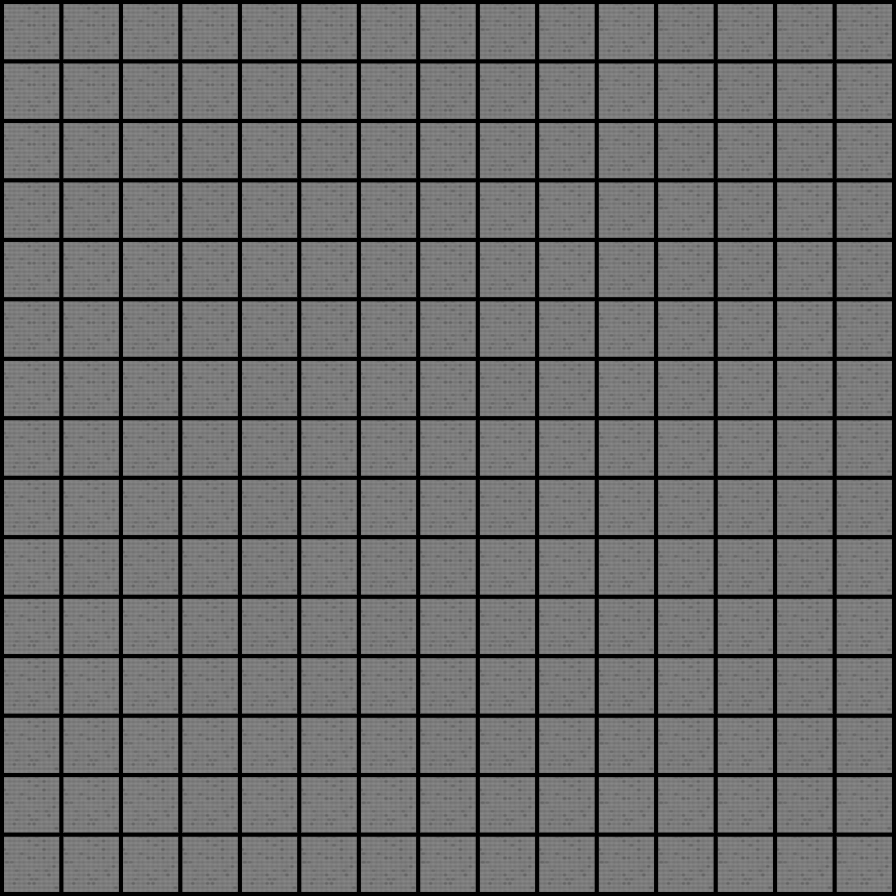
A WebGL 2 fragment shader for this pattern:

```glsl
#version 300 es
precision highp float;
// Square grid of grey woven tiles separated by thin black lines.

uniform vec2 u_resolution;
out vec4 fragColor;

const float TILES = 15.0;         // repeats across and down
const float MARGIN = 0.00215;     // canvas edge to first line centre
const float LINE_WIDTH = 0.0046;  // in canvas units
const vec2 THREADS = vec2(12.0, 14.0); // weave cells per tile
const float ROW_CONTRAST = 0.024;
const float COLUMN_CONTRAST = 0.012;
const float KNOT_SHARE = 0.14;    // fraction of weave cells with a dark knot
const float KNOT_DEPTH = 0.065;
const float THREAD_NOISE = 0.016;
const float TILE_VARIATION = 0.006;
const vec3 TILE_GREY = vec3(0.488);
const vec3 LINE_BLACK = vec3(0.0);
const float TAU = 6.2831853;

float hash(vec2 p) {
    return fract(sin(dot(p, vec2(127.1, 311.7))) * 43758.5453);
}

// Brightness offset of the weave; p runs from 0 to 1 across a tile.
float weave(vec2 p) {
    vec2 thread = p * THREADS;
    float rowWave = cos(TAU * thread.y);
    float columnWave = cos(TAU * thread.x);

    // Stagger alternate rows like brickwork.
    thread.x += 0.5 * mod(floor(thread.y), 2.0);
    vec2 id = floor(thread);
    vec2 local = fract(thread) - 0.5;

    // Sparse dark knots, in the same places on every tile.
    float hasKnot = step(1.0 - KNOT_SHARE, hash(id + 3.0));
    float knot = hasKnot * (1.0 - smoothstep(0.15, 0.55, length(local)));
    float noise = hash(id + 41.0) - 0.5;

    return ROW_CONTRAST * rowWave + COLUMN_CONTRAST * columnWave
         + THREAD_NOISE * noise - KNOT_DEPTH * knot;
}

void main() {
    vec2 uv = gl_FragCoord.xy / u_resolution;
    float pixel = 1.0 / min(u_resolution.x, u_resolution.y);
    float pitch = (1.0 - 2.0 * MARGIN) / TILES;

    vec2 grid = (uv - MARGIN) / pitch;
    vec2 tileId = floor(grid);
    vec2 tile = fract(grid);

    // Tile surface with a slight change of tone between repeats.
    float tone = (hash(tileId) - 0.5) * TILE_VARIATION;
    vec3 color = TILE_GREY + tone + weave(tile);

    // Distance to the nearest grid line, in canvas units.
    vec2 toLine = min(tile, 1.0 - tile) * pitch;
    float edge = min(toLine.x, toLine.y) - 0.5 * LINE_WIDTH;
    float tileMask = smoothstep(-0.5 * pixel, 0.5 * pixel, edge);

    fragColor = vec4(mix(LINE_BLACK, color, tileMask), 1.0);
}
```
